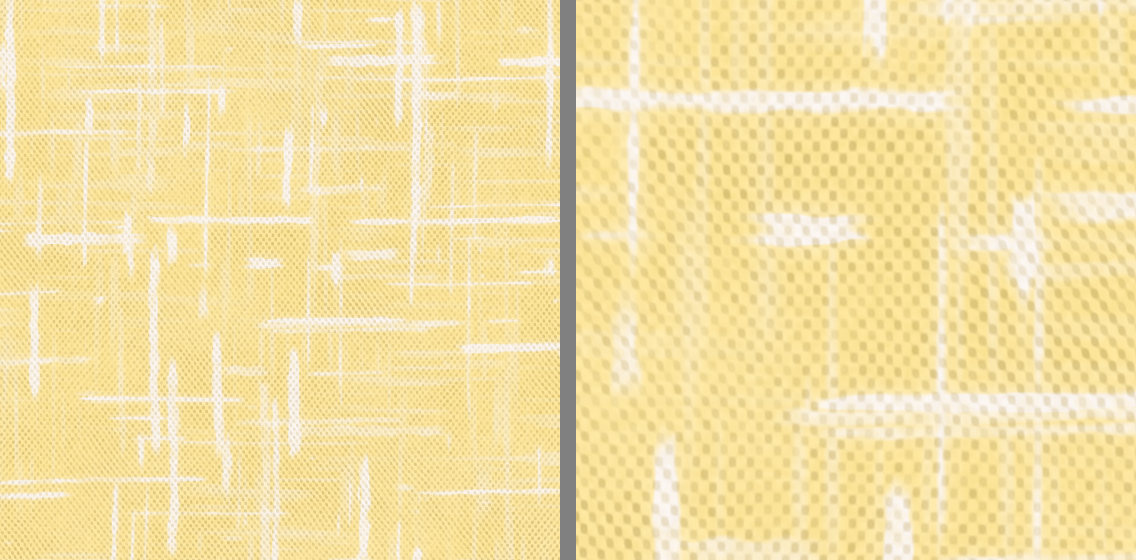
Left: the whole. Right: its middle third, enlarged.
This texture is drawn by a Shadertoy shader. Its source:

```glsl
const vec3 YELLOW       = vec3(0.990, 0.898, 0.598);
const vec3 YELLOW_SHADE = vec3(0.888, 0.795, 0.500);
const vec3 WHITE        = vec3(0.982, 0.958, 0.935);
const vec3 WHITE_SHADE  = vec3(0.905, 0.855, 0.755);

const vec2  THREADS      = vec2(91.0, 71.0); // weave periods across the canvas
const float WEAVE_SKEW   = 0.025;
const float WEAVE_WARP   = 0.0040;
const int   SLUBS        = 100;              // streaks in each direction
const vec2  SLUB_LENGTH  = vec2(0.016, 0.22); // half length, shortest and longest
const vec2  SLUB_WIDTH   = vec2(0.0026, 0.0102); // half width
const float SLUB_EDGE    = 0.0030;
const float SLUB_TILT    = 0.018;
const float HALO_WIDTH   = 0.0055;
const float HALO_LEVEL   = 0.28;
const float FIBRE_PALING = 0.40;
const float PATCH_PALING = 0.08;
const float TAU          = 6.28318;

float hash(vec2 p) {
    vec3 q = fract(p.xyx * 0.1031);
    q += dot(q, q.yzx + 33.33);
    return fract((q.x + q.y) * q.z);
}

float noise(vec2 p) {
    vec2 cell = floor(p), f = fract(p);
    f = f * f * (3.0 - 2.0 * f);
    return mix(mix(hash(cell), hash(cell + vec2(1, 0)), f.x),
               mix(hash(cell + vec2(0, 1)), hash(cell + vec2(1, 1)), f.x), f.y);
}

// Scattered ragged streaks running along p.x
float slubs(vec2 p, float seed) {
    float ragged = noise(p * vec2(50.0, 130.0) + seed);
    float patchy = noise(p * vec2(26.0, 70.0) + seed + 71.0);
    float wander = (noise(vec2(p.x * 9.0, seed)) - 0.5) * 0.006;
    float cover = 0.0;
    for (int i = 0; i < SLUBS; i++) {
        vec2 key = vec2(float(i) * 3.0 + 1.0, seed);
        vec2 centre = vec2(hash(key), hash(key + 11.3)) * 1.1 - 0.05;
        float size = hash(key + 23.7);
        float halfLength = mix(SLUB_LENGTH.x, SLUB_LENGTH.y, size * size);
        float halfWidth = mix(SLUB_WIDTH.x, SLUB_WIDTH.y, pow(hash(key + 37.1), 1.8));
        float strength = mix(0.38, 1.40, hash(key + 51.9));

        vec2 d = p - centre;
        d.y += wander - d.x * SLUB_TILT * (hash(key + 67.3) - 0.2);
        float along = 1.0 - smoothstep(-0.025, 0.008, abs(d.x) - halfLength + 0.025 * ragged);
        float reach = halfWidth * (0.55 + 0.8 * ragged);
        float across = 1.0 - smoothstep(-SLUB_EDGE, SLUB_EDGE, abs(d.y) - reach);
        float spread = d.y / (halfWidth + HALO_WIDTH);
        float halo = HALO_LEVEL * exp(-spread * spread);
        cover = max(cover, along * max(across, halo) * strength);
    }
    return clamp(cover * (0.60 + 0.75 * patchy), 0.0, 1.0);
}

// Faint pale fibres along p.x
float fibres(vec2 p, float seed) {
    float fine = noise(p * vec2(8.0, 105.0) + seed);
    float area = noise(p * vec2(4.0, 9.0) + seed + 19.0);
    return smoothstep(0.50, 0.95, fine) * smoothstep(0.25, 0.75, area);
}

void mainImage(out vec4 fragColor, in vec2 fragCoord) {
    vec2 uv = fragCoord / iResolution.y;

    // Plain weave: staggered dark gaps on a warped lattice, leaning diagonal
    vec2 bend = vec2(noise(uv * 22.0), noise(uv * 22.0 + 40.0)) - 0.5;
    vec2 thread = (uv + bend * WEAVE_WARP + uv.yx * vec2(-0.008, WEAVE_SKEW)) * THREADS;
    vec2 knot = vec2(thread.x + thread.y, thread.x - thread.y);
    float lean = 0.32 + 0.25 * noise(uv * 6.0 + 90.0);
    float weave = mix(cos(TAU * knot.x), cos(TAU * knot.y), lean);
    float knotTone = hash(floor(knot + 0.5) + 200.0);
    float tone = noise(uv * 9.0 + 5.0) + 0.6 * noise(uv * 31.0 + 15.0) - 0.8;
    float depth = 0.60 + 0.55 * knotTone + 0.55 * tone;
    float gap = clamp(smoothstep(-0.20, 0.75, weave) * depth, 0.0, 1.25);

    // White slubs in both thread directions
    float level = slubs(uv, 3.0);
    float upright = slubs(uv.yx, 157.0);
    float white = 1.0 - (1.0 - level) * (1.0 - upright);
    float pale = max(fibres(uv, 7.0), fibres(uv.yx, 83.0)) * FIBRE_PALING;
    pale += PATCH_PALING * smoothstep(0.4, 0.9, noise(uv * 7.0 + 31.0));
    white = max(white, pale);
    white = clamp(white + 0.25 * white * (knotTone - 0.5), 0.0, 1.0);

    // Dyed and undyed cloth, each with its own shade in the gaps
    vec3 lit = mix(YELLOW, WHITE, white);
    vec3 shaded = mix(YELLOW_SHADE, WHITE_SHADE, white);
    vec3 colour = mix(lit, shaded, gap * (1.0 - 0.25 * white));
    colour += (noise(uv * 260.0) - 0.5) * vec3(0.020, 0.028, 0.050);

    fragColor = vec4(clamp(colour, 0.0, 1.0), 1.0);
}
```
